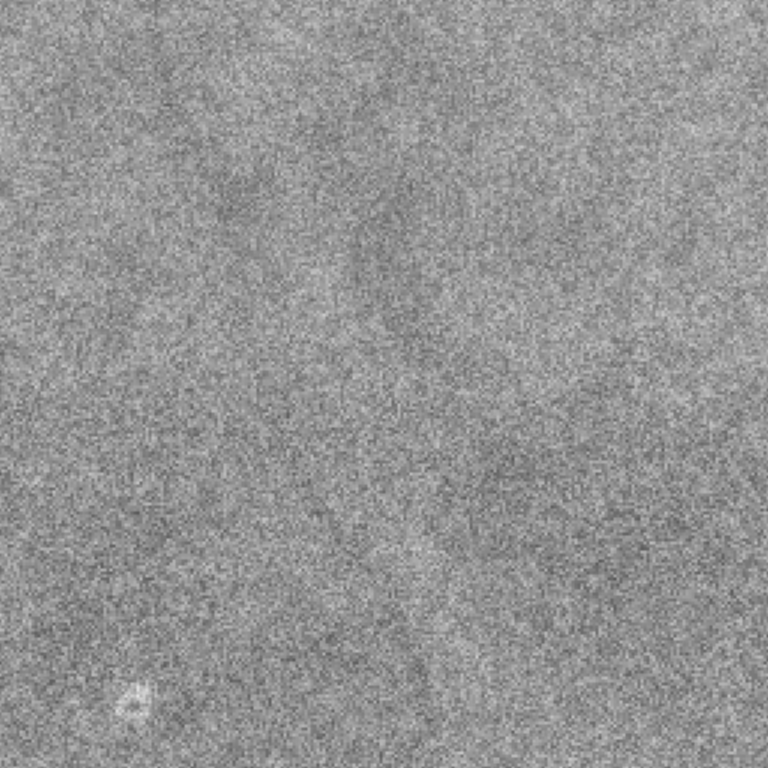
Reproduce this texture procedurally as a WebGL 2 fragment shader.

```glsl
#version 300 es
precision highp float;
// Grey, finely grained sheet with soft mottling, faint folds and two pale specks.

uniform vec2 u_resolution;
out vec4 fragColor;

const float TONE_LOW = 0.563;       // mean grey of the lower half
const float TONE_HIGH = 0.602;      // mean grey of the upper half
const float GRAIN_CELLS = 256.0;    // fine grain cells across the canvas
const float GRAIN_AMOUNT = 0.17;
const float CLUMP_CELLS = 105.0;    // coarser grain clumps
const float CLUMP_AMOUNT = 0.06;
const float PATCH_CELLS = 19.0;     // cloudy patches
const float PATCH_AMOUNT = 0.034;
const float MOTTLE_AMOUNT = 0.011;  // broad layered sines
const float CREASE_DEPTH = 0.085;
const float FOLD_DEPTH = 0.06;
const float RIDGE_LIFT = 0.05;

// Triangular random value in -1..1 for a lattice cell
float cellRandom(vec2 cell, uint seed) {
    uvec2 q = uvec2(ivec2(cell) + 4096);
    uint h = q.x * 1597334677u ^ q.y * 3812015801u ^ seed * 2654435769u;
    h = (h ^ (h >> 16)) * 2246822519u;
    h = (h ^ (h >> 13)) * 3266489917u;
    h ^= h >> 16;
    return float((h & 65535u) + (h >> 16)) / 65535.0 - 1.0;
}

float valueNoise(vec2 p, uint seed) {
    vec2 cell = floor(p);
    vec2 f = fract(p);
    f = f * f * (3.0 - 2.0 * f);
    float bottom = mix(cellRandom(cell, seed), cellRandom(cell + vec2(1, 0), seed), f.x);
    float top = mix(cellRandom(cell + vec2(0, 1), seed), cellRandom(cell + vec2(1, 1), seed), f.x);
    return mix(bottom, top, f.y);
}

// Warped sines at rotated angles
float layeredSines(vec2 p) {
    float sum = 0.0;
    float weight = 1.0;
    mat2 turn = mat2(0.74, 0.67, -0.67, 0.74);
    for (int i = 0; i < 4; i++) {
        p = turn * p * 1.45 + 1.7;
        p += 0.6 * sin(p.yx * 0.8);
        sum += weight * sin(p.x) * sin(p.y + 0.5);
        weight *= 0.85;
    }
    return sum;
}

float segmentDistance(vec2 p, vec2 a, vec2 b) {
    vec2 ab = b - a;
    return length(p - a - ab * clamp(dot(p - a, ab) / dot(ab, ab), 0.0, 1.0));
}

float bell(float d, float width) {
    return exp(-d * d / (width * width));
}

// Soft stroke along a bent line
float stroke(vec2 p, vec2 a, vec2 b, vec2 c, float width) {
    return bell(min(segmentDistance(p, a, b), segmentDistance(p, b, c)), width);
}

void main() {
    vec2 uv = gl_FragCoord.xy / u_resolution;

    // Wavering copy of the position for the folds
    vec2 bent = uv + 0.010 * vec2(valueNoise(uv * 14.0, 1u), valueNoise(uv * 14.0, 2u))
                   + 0.006 * vec2(valueNoise(uv * 45.0, 3u), valueNoise(uv * 45.0, 4u));
    float wear = 0.75 + 0.5 * valueNoise(uv * 24.0, 5u);

    // Broad tone and mottling
    float upper = smoothstep(0.40, 0.64, bent.y);
    float grey = mix(TONE_LOW, TONE_HIGH, upper);
    grey += MOTTLE_AMOUNT * layeredSines(uv * 6.0);
    grey += PATCH_AMOUNT * valueNoise(uv * PATCH_CELLS, 6u) * mix(0.6, 1.0, upper);
    grey += 0.6 * PATCH_AMOUNT * valueNoise(uv * PATCH_CELLS * 2.3, 7u);

    // Dark crease fading downwards
    float crease = stroke(bent, vec2(0.195, 1.03), vec2(0.232, 0.83), vec2(0.305, 0.73), 0.014);
    grey -= CREASE_DEPTH * crease * wear * smoothstep(0.62, 0.92, uv.y);
    grey -= 0.03 * wear * bell(segmentDistance(bent, vec2(0.30, 0.74), vec2(0.305, 0.63)), 0.013);

    // Lower fold: thin dark edge beside a pale ridge
    float edge = stroke(bent, vec2(0.39, 0.40), vec2(0.49, 0.25), vec2(0.57, 0.05), 0.010);
    float ridge = stroke(bent, vec2(0.415, 0.39), vec2(0.55, 0.28), vec2(0.635, 0.10), 0.024);
    float sheet = stroke(bent, vec2(0.43, 0.38), vec2(0.53, 0.27), vec2(0.59, 0.14), 0.045);
    grey += (RIDGE_LIFT * ridge + 0.015 * sheet) * wear - FOLD_DEPTH * edge * wear;
    grey += 0.04 * bell(length(bent - vec2(0.715, 0.035)), 0.030);

    // Shaded hollow and pale band across the upper half
    grey -= 0.032 * bell(segmentDistance(bent, vec2(0.45, 0.80), vec2(0.52, 0.54)), 0.060);
    grey -= 0.030 * bell(length(bent - vec2(0.52, 0.98)), 0.035);
    grey += 0.026 * wear * stroke(bent, vec2(0.57, 0.57), vec2(0.80, 0.57), vec2(1.02, 0.55), 0.040);

    // Pale ring and dot
    float ringDistance = length(bent - vec2(0.172, 0.080));
    grey += 0.24 * wear * bell(ringDistance - 0.017, 0.009);
    grey -= 0.10 * bell(ringDistance, 0.007);
    grey += 0.16 * bell(length((uv - vec2(0.903, 0.830)) * vec2(0.8, 1.2)), 0.009);

    // Grain, a little stronger below
    float grain = GRAIN_AMOUNT * valueNoise(uv * GRAIN_CELLS, 8u);
    grain += CLUMP_AMOUNT * valueNoise(uv * CLUMP_CELLS, 9u);
    grey += grain * mix(1.06, 0.94, upper);

    fragColor = vec4(vec3(clamp(grey, 0.0, 1.0)), 1.0);
}
```
